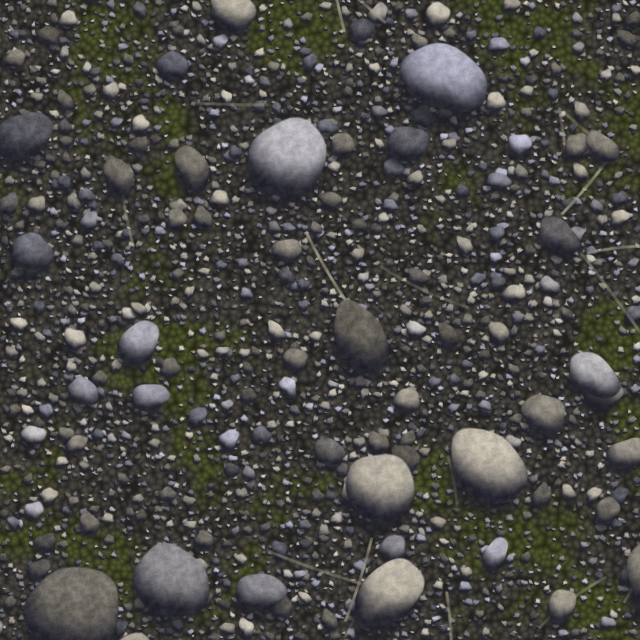
This texture is drawn by a three.js fragment shader. Its source:

```glsl
// Sunlit gravel ground: mixed pebbles, dark soil, moss patches and dry straw.
varying vec2 vUv;

#define SOFTNESS 0.0024
#define SHADOW_STRENGTH 0.68
#define MOSS_SCALE 9.0
#define STRAW_COUNT 18
#define SOIL_DARK vec3(0.135, 0.13, 0.125)
#define SOIL_LIGHT vec3(0.35, 0.335, 0.30)
#define MOSS_COLOR vec3(0.27, 0.30, 0.13)
#define SHADE_COLOR vec3(0.15, 0.15, 0.19)
#define WARM_TINT vec3(1.04, 1.0, 0.92)
#define COOL_TINT vec3(0.97, 0.97, 1.07)
#define STRAW_COLOR vec3(0.64, 0.62, 0.53)

vec4 hash4(vec2 p) {
  vec4 q = fract(p.xyxy * vec4(0.1031, 0.1030, 0.0973, 0.1099));
  q += dot(q, q.wzxy + 33.33);
  return fract((q.xxyz + q.yzzw) * q.zywx);
}

mat2 rotation(float a) {
  float c = cos(a), s = sin(a);
  return mat2(c, s, -s, c);
}

// Layered, bent sines
float layeredSines(vec2 p) {
  float sum = 0.0, amp = 0.5;
  for (int i = 0; i < 4; i++) {
    sum += amp * sin(p.x + 1.7 * sin(0.8 * p.y + 2.0)) * sin(p.y + 1.3 * sin(p.x));
    p = mat2(1.6, 1.2, -1.2, 1.6) * p + 3.1;
    amp *= 0.65;
  }
  return sum;
}

float mossAmount(vec2 uv) {
  return smoothstep(0.05, 0.65, layeredSines(uv * MOSS_SCALE + 4.0));
}

// Cellular noise: distance to the nearest scattered point
float cellular(vec2 p) {
  float nearest = 1.0;
  for (int j = -1; j <= 1; j++)
    for (int i = -1; i <= 1; i++) {
      vec2 cell = floor(p) + vec2(float(i), float(j));
      nearest = min(nearest, length(cell + hash4(cell).xy - p));
    }
  return nearest;
}

// One layer of pebbles, with shadows, on a jittered grid
void addStones(inout vec3 color, vec2 uv, float grid, float density, float rough, float seed) {
  vec2 p = uv * grid;
  float soft = SOFTNESS * grid;
  float speckle = 0.09 * layeredSines(uv * 140.0 + seed);
  for (int j = 1; j >= -1; j--)
    for (int i = -1; i <= 1; i++) {
      vec2 cell = floor(p) + vec2(float(i), float(j));
      vec4 place = hash4(cell + seed), look = hash4(cell + seed + 57.3);
      float keep = density * (1.0 - 0.5 * mossAmount((cell + 0.5) / grid));
      if (place.x > keep) continue;

      // Outline: flattened, turned and dented disc
      vec2 d = p - cell - 0.5 - 0.7 * (place.yz - 0.5);
      float radius = mix(0.23, 0.45, look.x * look.x);
      mat2 turn = rotation((place.w - 0.5) * 2.4);
      vec2 flatten = vec2(1.0, mix(1.05, 1.65, look.y));
      vec2 q = turn * d * flatten;
      float angle = atan(q.y, q.x + 0.0001);
      float dent = sin(3.0 * angle + 6.3 * look.z) + 0.6 * sin(5.0 * angle + 9.0 * look.w);
      float l = length(q) / radius * (1.0 + rough * dent);

      // Shadow falls below and slightly left
      vec2 shadowOffset = vec2(0.12, 0.42) * radius;
      float shadowDist = length(turn * (d + shadowOffset) * flatten) / radius;
      float shadow = 1.0 - smoothstep(0.65, 1.2, shadowDist);
      color = mix(color, SHADE_COLOR * 0.8, SHADOW_STRENGTH * shadow);

      // Rounded shading, lit from above
      float dome = sqrt(max(0.0, 1.0 - l * l));
      vec2 slope = d / (length(d) + 0.0001) * min(l, 1.0);
      float light = dot(slope, vec2(0.2, 0.72)) + 0.58 * dome;
      float tone = mix(0.34, 0.76, pow(look.w, 1.5)) + speckle;
      vec3 face = tone * mix(WARM_TINT, COOL_TINT, smoothstep(0.4, 0.9, look.z));
      face *= 0.85 + 0.2 * light;
      face = mix(SHADE_COLOR + 0.5 * speckle, face, smoothstep(-0.25, 0.7, light));
      float cover = 1.0 - smoothstep(-soft, soft, (l - 1.0) * radius);
      color = mix(color, face, cover);
    }
}

// Thin, slightly bent dry stalks
void addStraw(inout vec3 color, vec2 uv) {
  for (int i = 0; i < STRAW_COUNT; i++) {
    vec4 r = hash4(vec2(float(i) * 3.7 + 1.3, 8.1));
    vec4 s = hash4(vec2(float(i) * 5.3 + 2.9, 21.7));
    vec2 q = rotation(s.x * 3.1416) * (uv - r.xy);
    float halfLength = mix(0.03, 0.09, r.z);
    q.y += (s.y - 0.5) * 3.0 * q.x * q.x;
    float dist = length(vec2(max(abs(q.x) - halfLength, 0.0), q.y));
    float fade = mix(0.35, 0.9, s.z) * (0.8 + 0.2 * sin(q.x * 160.0 + 9.0 * s.w));
    color = mix(color, STRAW_COLOR, fade * (1.0 - smoothstep(0.0008, 0.0038, dist)));
  }
}

void main() {
  // Mottled soil with moss
  float grain = 1.0 - cellular(vUv * 95.0);
  float mottle = grain * 0.85 - 0.15 + 0.3 * layeredSines(vUv * 48.0);
  vec3 color = mix(SOIL_DARK, SOIL_LIGHT, clamp(mottle, 0.0, 1.0));
  color = mix(color, MOSS_COLOR * (0.5 + 0.75 * grain), 0.75 * mossAmount(vUv));
  // Gravel from fine to coarse
  addStones(color, vUv, 72.0, 0.70, 0.13, 11.0);
  addStones(color, vUv, 43.0, 0.62, 0.12, 37.0);
  addStones(color, vUv, 24.0, 0.42, 0.10, 71.0);
  addStraw(color, vUv);
  addStones(color, vUv, 12.0, 0.27, 0.06, 113.0);
  addStones(color, vUv, 6.0, 0.25, 0.04, 159.0);
  gl_FragColor = vec4(clamp(color, 0.0, 1.0), 1.0);
}
```
